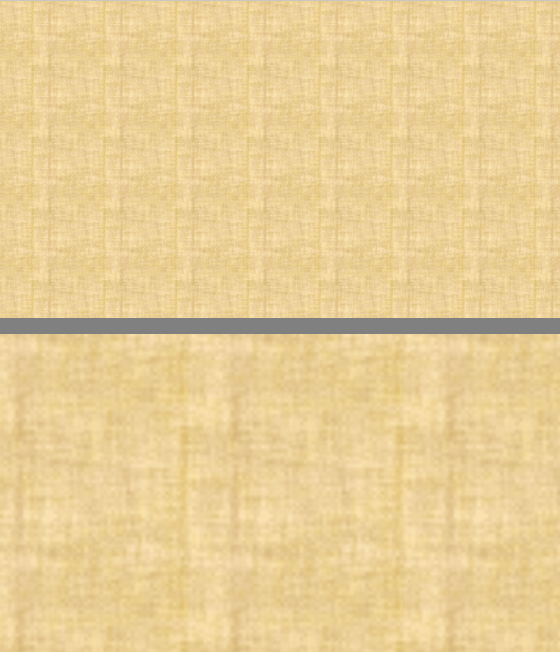
Top: the whole. Bottom: its middle third, enlarged.
Write a WebGL 2 fragment shader that draws this texture.

```glsl
#version 300 es
precision highp float;
// Draws a tiled sheet of woven straw-coloured papyrus with crossing fibres.

#define REPEATS_ACROSS 7.8
#define FIBRE_CONTRAST 1.15
#define BAND_CONTRAST 0.26
#define STREAK_STRENGTH 0.42
#define EDGE_WIDTH 0.0016
#define LIGHT_STRAW vec3(0.960, 0.862, 0.660)
#define DARK_STRAW vec3(0.868, 0.752, 0.510)
#define GOLD_TINT vec3(0.004, 0.000, -0.045)
#define ROSE_TINT vec3(-0.006, -0.018, 0.015)
#define EDGE_GREY vec3(0.79, 0.78, 0.75)

uniform vec2 u_resolution;
out vec4 outColor;

// Integer hash of a lattice cell and a layer number
float hash(vec2 cell, float layer) {
    uvec3 q = uvec3(cell, layer) * uvec3(1597u, 3571u, 7919u);
    uint n = q.x ^ (q.y << 7) ^ (q.z << 15);
    n = (n ^ (n >> 16)) * 73244475u;
    n = (n ^ (n >> 15)) * 73244475u;
    n ^= n >> 16;
    return float(n & 65535u) / 65535.0;
}

// Value noise that wraps at the borders of a unit tile
float tileNoise(vec2 tile, vec2 cells, float layer) {
    vec2 p = tile * cells;
    vec2 i = floor(p);
    vec2 f = p - i;
    f = f * f * (3.0 - 2.0 * f);
    vec2 a = mod(i, cells);
    vec2 b = mod(i + 1.0, cells);
    float low = mix(hash(a, layer), hash(vec2(b.x, a.y), layer), f.x);
    float high = mix(hash(vec2(a.x, b.y), layer), hash(b, layer), f.x);
    return mix(low, high, f.y);
}

// Soft line around a centre, measured across the tile seam
float softLine(float x, float centre, float width) {
    float d = abs(fract(x - centre + 0.5) - 0.5) / width;
    return exp(-d * d);
}

// Fine threads in both directions, centred on zero
float weave(vec2 tile) {
    float sum = 0.0;
    float weight = 0.34;
    for (int k = 0; k < 3; k++) {
        float layer = float(k) * 2.0;
        float fine = 46.0 - 9.0 * float(k);
        float along = 8.0 - 2.0 * float(k);
        sum += weight * 1.05 * (tileNoise(tile, vec2(along, fine), layer) - 0.5);
        sum += weight * 0.95 * (tileNoise(tile, vec2(fine, along), layer + 1.0) - 0.5);
        weight *= 0.7;
    }
    return sum + 0.42 * (tileNoise(tile, vec2(56.0), 9.0) - 0.5);
}

void main() {
    // Square tiles counted from the upper left corner
    vec2 canvas = vec2(gl_FragCoord.x, u_resolution.y - gl_FragCoord.y) / u_resolution.x;
    vec2 tile = fract(canvas * REPEATS_ACROSS);

    // Broad bands: pale strip beside the streaks, dull patch low in the tile
    float paleStrip = softLine(tile.x, 0.57, 0.08);
    float dullPatch = softLine(tile.y, 0.70, 0.13) * (1.0 - 0.8 * softLine(tile.x, 0.58, 0.17));
    float brightRows = softLine(tile.y, 0.36, 0.12);
    float tone = 0.60 + FIBRE_CONTRAST * weave(tile);
    tone += BAND_CONTRAST * (0.45 * paleStrip + 0.3 * brightRows - 0.7 * dullPatch);

    // Vertical streaks, broken along their length
    float broken = 0.3 + tileNoise(tile, vec2(12.0, 24.0), 11.0);
    float goldStreak = broken * (softLine(tile.x, 0.45, 0.024) + 0.35 * softLine(tile.x, 0.39, 0.014));
    float roseStreak = broken * (softLine(tile.x, 0.69, 0.020) + 0.45 * softLine(tile.x, 0.75, 0.015));
    float paleThread = softLine(tile.x, 0.82, 0.018) + softLine(tile.x, 0.485, 0.014);
    tone += STREAK_STRENGTH * (0.35 * paleThread - 0.7 * goldStreak - 0.9 * roseStreak);

    // Horizontal threads gathered in the upper part of the tile
    float rows = softLine(tile.y, 0.11, 0.012) + softLine(tile.y, 0.17, 0.010) + softLine(tile.y, 0.24, 0.012);
    float rowBreak = tileNoise(tile, vec2(14.0, 6.0), 12.0);
    tone -= 0.20 * rows * rowBreak;

    // Straw colour with fine gold and rose fibres
    float stain = 0.5 * (tileNoise(tile, vec2(7.0, 28.0), 13.0) + tileNoise(tile, vec2(28.0, 7.0), 14.0));
    float gold = 0.7 * smoothstep(0.4, 0.8, stain) + 0.6 * goldStreak;
    float rose = 0.4 * smoothstep(0.45, 0.15, stain) + 0.6 * roseStreak + 0.2 * rows * rowBreak;
    vec3 color = mix(DARK_STRAW, LIGHT_STRAW, clamp(tone, -0.3, 1.2));
    color += GOLD_TINT * gold + ROSE_TINT * rose;

    // Thin grey upper edge
    float pixel = 1.0 / u_resolution.x;
    float edge = 1.0 - smoothstep(EDGE_WIDTH - 0.5 * pixel, EDGE_WIDTH + 0.5 * pixel, canvas.y);
    color = mix(color, EDGE_GREY, edge);
    outColor = vec4(clamp(color, 0.0, 1.0), 1.0);
}
```
